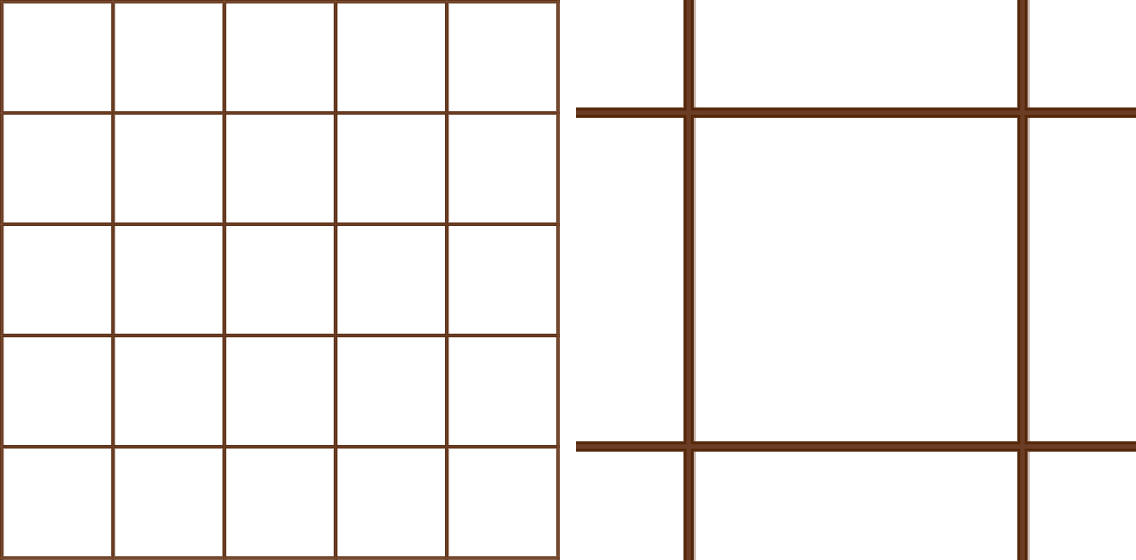
Left: the whole. Right: its middle third, enlarged.
Give the GLSL for this pattern, as a WebGL 1 fragment shader.

```glsl
precision mediump float;

uniform vec2 u_resolution;

#define LINE_PITCH 0.1987
#define FIRST_LINE 0.0030
#define HALF_WIDTH 0.0031
#define CORE_WIDTH 0.0013
#define FRINGE_WIDTH 0.0013
#define PAPER vec3(1.0)
#define EDGE_BROWN vec3(0.33, 0.15, 0.04)
#define CORE_BROWN vec3(0.42, 0.24, 0.14)
#define FRINGE_TAN vec3(0.72, 0.63, 0.58)
#define FRAME_LIFT 0.05

// Signed distance from each axis position to its nearest grid line.
vec2 gridOffset(vec2 p) {
  vec2 cell = (p - FIRST_LINE) / LINE_PITCH;
  return (cell - floor(cell + 0.5)) * LINE_PITCH;
}

// Antialiased coverage of a band around zero.
float band(float dist, float halfWidth, float pixel) {
  return clamp((halfWidth - abs(dist)) / pixel + 0.5, 0.0, 1.0);
}

// Rounded bar: dark rims around a lighter core.
vec3 barColor(float dist, float pixel) {
  float core = 1.0 - smoothstep(CORE_WIDTH - pixel * 0.5,
                                CORE_WIDTH + pixel * 0.5, abs(dist));
  return mix(EDGE_BROWN, CORE_BROWN, core);
}

void main() {
  float pixel = 1.0 / min(u_resolution.x, u_resolution.y);
  vec2 p = gl_FragCoord.xy / u_resolution;
  p.y = 1.0 - p.y;
  vec2 offset = gridOffset(p);

  // Pale fringe on the right of the vertical bars.
  float fringeCenter = HALF_WIDTH + FRINGE_WIDTH * 0.5;
  float fringe = band(offset.x - fringeCenter, FRINGE_WIDTH * 0.5, pixel);
  vec3 color = mix(PAPER, FRINGE_TAN, fringe * 0.7);

  // Vertical and horizontal bars, mitred where they cross.
  float nearest = min(abs(offset.x), abs(offset.y));
  float coverage = band(nearest, HALF_WIDTH, pixel);
  vec3 bar = barColor(nearest, pixel);

  // The outer frame is slightly lighter than the inner bars.
  vec2 border = min(p, 1.0 - p);
  float frame = 1.0 - step(FIRST_LINE + HALF_WIDTH,
                           min(border.x, border.y));
  bar += FRAME_LIFT * frame;

  gl_FragColor = vec4(mix(color, bar, coverage), 1.0);
}
```
